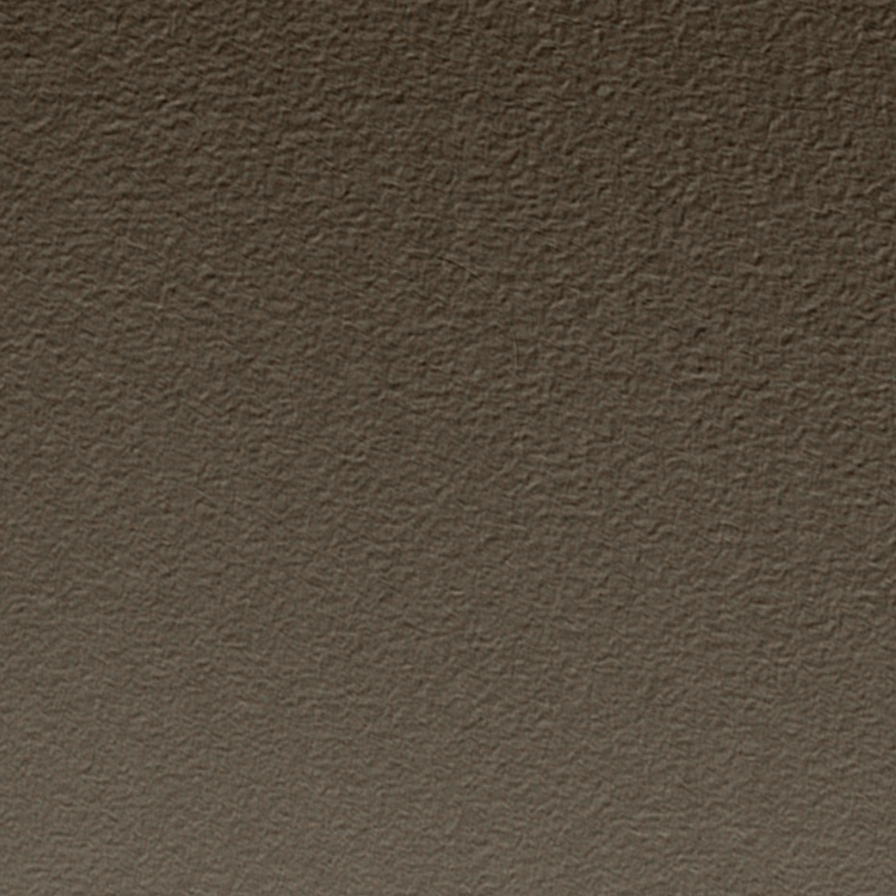
A Shadertoy shader for this texture:

```glsl
// Dim brown plaster wall: fine embossed relief, coarser and darker towards the upper right
#define TOP_COLOR vec3(0.280, 0.236, 0.182)
#define BOTTOM_COLOR vec3(0.395, 0.358, 0.306)
#define COARSE_CELLS vec2(74.0, 100.0)
#define FINE_CELLS vec2(145.0, 190.0)
#define LIGHT_REACH 0.0025
#define RELIEF 0.155
#define GRAIN 0.065
#define MOTTLE 0.035
#define CLUMPS 0.035
#define SCRATCHES 7

vec2 hash22(vec2 p) {
    vec3 q = fract(p.xyx * vec3(0.1031, 0.1030, 0.0973));
    q += dot(q, q.yzx + 33.33);
    return fract((q.xx + q.yz) * q.zy);
}

float cornerSlope(vec2 cell, vec2 offset) {
    return dot(hash22(cell) * 2.0 - 1.0, offset);
}

// Gradient noise, centred on zero
float noise(vec2 p) {
    vec2 i = floor(p), f = p - i;
    vec2 u = f * f * f * (f * (f * 6.0 - 15.0) + 10.0);
    vec2 e = vec2(1.0, 0.0);
    return mix(mix(cornerSlope(i, f), cornerSlope(i + e, f - e), u.x),
               mix(cornerSlope(i + e.yx, f - e.yx), cornerSlope(i + 1.0, f - 1.0), u.x), u.y);
}

// Thin raised arc around a centre, fading away from its facing direction
float arcRidge(vec2 p, vec2 center, float radius, vec2 facing, float spread) {
    vec2 d = p - center;
    float r = length(d);
    float offLine = (r - radius) / 0.0017;
    float along = dot(d, facing) / max(r, 0.0001);
    return exp(-offLine * offLine) * smoothstep(spread, spread + 0.12, along);
}

// One long hairline and a few scattered short curls
float scratches(vec2 p) {
    float ridge = 0.36 * arcRidge(p, vec2(0.455, 0.597), 0.122, vec2(0.707), 0.62);
    for (int k = 0; k < SCRATCHES; k++) {
        vec2 center = hash22(vec2(float(k) * 7.0 + 3.0, 41.0));
        vec2 pick = hash22(vec2(float(k) + 19.0, 5.0));
        float angle = 6.2832 * pick.x;
        ridge += 0.22 * arcRidge(p, center, 0.012 + 0.03 * pick.y, vec2(cos(angle), sin(angle)), 0.75);
    }
    return ridge;
}

float wallHeight(vec2 p, float roughness) {
    vec2 warp = vec2(noise(p * 45.0), noise(p * 45.0 + 17.3));
    vec2 w = p + 0.007 * warp;
    float coarse = noise(w * COARSE_CELLS);
    float fine = noise(w * FINE_CELLS + 51.7);
    return mix(0.40, 1.1, roughness) * coarse + mix(0.50, 0.66, roughness) * fine + scratches(p);
}

void mainImage(out vec4 fragColor, in vec2 fragCoord) {
    vec2 uv = fragCoord / iResolution.y;

    // Broad falloff of light up the wall, uneven at large scale
    float cloud = noise(uv * 3.5 + 8.0);
    float rise = uv.y + 0.10 * (uv.x - 0.5) + 0.06 * cloud;
    float glow = pow(clamp(1.0 - rise, 0.0, 1.1), 1.2);
    vec3 color = mix(TOP_COLOR, BOTTOM_COLOR, glow);

    // Relief shading by comparing heights along the light
    float roughness = smoothstep(0.0, 1.25, uv.y + 0.35 * uv.x + 0.15 * noise(uv * 9.0));
    vec2 toLight = normalize(mix(vec2(-0.35, 1.0), vec2(-0.85, 0.8), uv.x * uv.y));
    vec2 reach = LIGHT_REACH * toLight;
    float slope = wallHeight(uv - reach, roughness) - wallHeight(uv + reach, roughness);
    color += RELIEF * slope * vec3(0.96, 1.0, 0.98);

    // Soft clumps of light and shade between the bumps
    float clump = noise(uv * vec2(24.0, 32.0) + 3.0) + 0.8 * noise(uv * vec2(52.0, 66.0) + 70.0);
    color += CLUMPS * mix(0.55, 1.0, roughness) * clump;

    // Fine grain and faint warm to grey mottling
    color += GRAIN * noise(uv * 235.0 + 5.0);
    color += MOTTLE * noise(uv * 120.0 + 90.0) * vec3(0.8, -0.25, -0.55);

    // Small dark pit
    vec2 pit = (uv - vec2(0.778, 0.631)) / vec2(0.008, 0.005);
    color *= 1.0 - 0.28 * exp(-dot(pit, pit));

    fragColor = vec4(clamp(color, 0.0, 1.0), 1.0);
}
```
